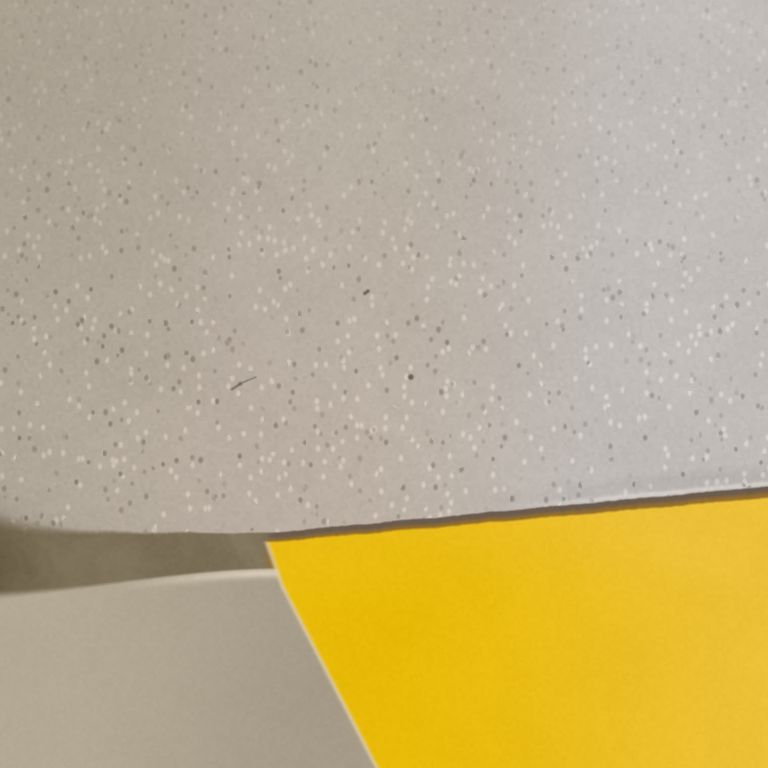
This texture is drawn by a Shadertoy shader. Its source:

```glsl
// Speckled concrete wall above a shadowed ledge, a beige floor and a yellow panel.
#define SPECK_SCALE 85.0
#define SPECK_DARK 0.16
#define SPECK_PALE 0.09
#define GRAIN 0.022
#define MOTTLE 0.012
#define SHADOW vec3(0.49, 0.44, 0.345)
#define YELLOW_DEEP vec3(0.91, 0.73, 0.03)
#define YELLOW_PALE vec3(0.925, 0.755, 0.22)

vec2 hash2(vec2 p) {
    vec3 q = fract(p.xyx * vec3(0.1031, 0.1030, 0.0973));
    q += dot(q, q.yzx + 33.33);
    return fract((q.xx + q.yz) * q.zy);
}

// Cellular noise: x is the nearest distance, y that cell's random value.
vec2 cells(vec2 p) {
    vec2 base = floor(p), best = vec2(9.0, 0.0);
    for (int j = -1; j <= 1; j++)
    for (int i = -1; i <= 1; i++) {
        vec2 cell = base + vec2(i, j);
        float d = length(cell + hash2(cell) - p);
        if (d < best.x) best = vec2(d, hash2(cell + 71.0).x);
    }
    return best;
}

// Layered sines, each turned and warped by the last.
float waves(vec2 p) {
    float sum = 0.0, gain = 0.5;
    for (int i = 0; i < 5; i++) {
        sum += gain * sin(p.x + 1.7 * sin(p.y)) * cos(p.y * 0.8 + 1.0);
        p = mat2(1.3, 1.1, -1.1, 1.3) * p + 2.3 + sum;
        gain *= 0.68;
    }
    return sum;
}

float segment(vec2 p, vec2 a, vec2 b) {
    vec2 d = b - a;
    return length(p - a - d * clamp(dot(p - a, d) / dot(d, d), 0.0, 1.0));
}

float below(float y, float edge, float soft) {
    return 1.0 - smoothstep(edge - soft, edge + soft, y);
}

vec3 wallColor(vec2 p) {
    vec3 left = mix(vec3(0.695, 0.655, 0.60), vec3(0.665, 0.625, 0.565), smoothstep(0.3, 1.0, p.y));
    vec3 middle = mix(vec3(0.735, 0.69, 0.64), vec3(0.715, 0.68, 0.635), smoothstep(0.3, 1.0, p.y));
    vec3 col = mix(left, middle, smoothstep(0.0, 0.5, p.x));
    col = mix(col, vec3(0.755, 0.735, 0.72), smoothstep(0.48, 0.85, p.x + 0.1 * (0.6 - p.y)));
    col += MOTTLE * waves(p * 14.0);

    // Scattered dark pits and pale chips
    float density = 1.0 - 0.6 * smoothstep(0.5, 1.0, p.y);
    vec2 pit = cells(p * vec2(1.15, 0.9) * SPECK_SCALE);
    float pitSize = 0.18 + 0.18 * fract(pit.y * 37.0);
    col -= SPECK_DARK * density * step(0.83, pit.y) * fract(pit.y * 91.0)
         * (1.0 - smoothstep(0.1, pitSize + 0.15, pit.x));
    vec2 chip = cells(p * vec2(1.1, 0.8) * SPECK_SCALE + 40.0);
    col += SPECK_PALE * density * step(0.82, chip.y) * (1.0 - smoothstep(0.08, 0.45, chip.x));

    // Larger marks
    float marks = segment(p, vec2(0.475, 0.618), vec2(0.479, 0.621)) - 0.002;
    marks = min(marks, length(p - vec2(0.535, 0.509)) - 0.0035);
    marks = min(marks, segment(p, vec2(0.302, 0.493), vec2(0.314, 0.501)) - 0.001);
    marks = min(marks, segment(p, vec2(0.314, 0.501), vec2(0.333, 0.509)) - 0.0004);
    return mix(col, vec3(0.37, 0.33, 0.29), 0.85 * below(marks, 0.0, 0.0022));
}

void mainImage(out vec4 fragColor, in vec2 fragCoord) {
    vec2 p = fragCoord / iResolution.xy;
    float aa = max(0.0018, 1.0 / iResolution.y);
    float wobble = 0.0011 * waves(vec2(p.x * 65.0, 2.0));

    // Boundaries
    float rise = max(p.x - 0.349, 0.0);
    float wallEdge = 0.306 + 0.093 * rise + 0.017 * exp(-p.x * 20.0) + wobble;
    float panelTop = 0.294 + 0.089 * rise + wobble;
    float panelLeft = max(0.492 - 0.52 * p.y, 0.453 - 0.355 * p.y);
    float floorTop = 0.225 + 0.033 * smoothstep(-0.04, 0.36, p.x) + 0.005 * p.x;

    // Wall with its lower contact shade
    vec3 col = wallColor(p);
    float over = p.y - wallEdge;
    col -= 0.035 * smoothstep(0.5, 0.95, p.x) * below(over, 0.027, 0.008);
    col += 0.10 * smoothstep(0.6, 0.85, p.x) * exp(-pow((over - 0.004) / 0.0035, 2.0));
    col -= 0.09 * exp(-p.x * 14.0) * exp(-max(over, 0.0) * 45.0);

    // Shadowed ledge and the dark seam over the panel
    float seam = smoothstep(0.34, 0.36, p.x);
    vec3 ledge = SHADOW - 0.07 * exp(-p.x * 18.0) + 0.035 * waves(p * 22.0) * (1.0 - seam);
    vec3 seamColor = mix(vec3(0.58, 0.43, 0.17), vec3(0.42, 0.36, 0.31),
                         smoothstep(-0.012, -0.004, over));
    float edgeSoft = aa + 0.014 * exp(-p.x * 13.0);
    col = mix(col, mix(ledge, seamColor, seam), below(p.y, wallEdge, edgeSoft));

    // Beige floor with a pale rim
    vec3 ground = mix(vec3(0.70, 0.66, 0.58), vec3(0.645, 0.605, 0.53), smoothstep(0.05, 0.45, p.x));
    ground += 0.006 * waves(p * 16.0);
    float rim = exp(-pow((p.y - floorTop + 0.006) / 0.006, 2.0));
    ground += 0.17 * rim * smoothstep(0.12, 0.36, p.x);
    col = mix(col, ground, below(p.y, floorTop, aa + 0.006 * exp(-p.x * 9.0)));

    // Yellow panel and its light slanted border
    float inside = (p.x - panelLeft) * 0.89;
    float panel = below(p.y, panelTop, aa * 1.3);
    float paleAmount = smoothstep(0.5, 1.05, p.x) + 0.3 * smoothstep(0.2, 0.34, p.y) * seam;
    vec3 yellow = mix(YELLOW_DEEP, YELLOW_PALE, min(paleAmount, 1.0)) + 0.008 * waves(p * 15.0);
    col = mix(col, yellow, panel * smoothstep(-aa, aa, inside));
    float border = exp(-pow((inside + 0.001) / 0.0032, 2.0)) * panel;
    col = mix(col, vec3(0.87, 0.79, 0.62), 0.8 * border);

    // Fine surface grain
    float grain = cells(p * 190.0).y - 0.5;
    col += GRAIN * grain * (p.y > wallEdge ? 1.0 : 0.6);
    fragColor = vec4(clamp(col, 0.0, 1.0), 1.0);
}
```
